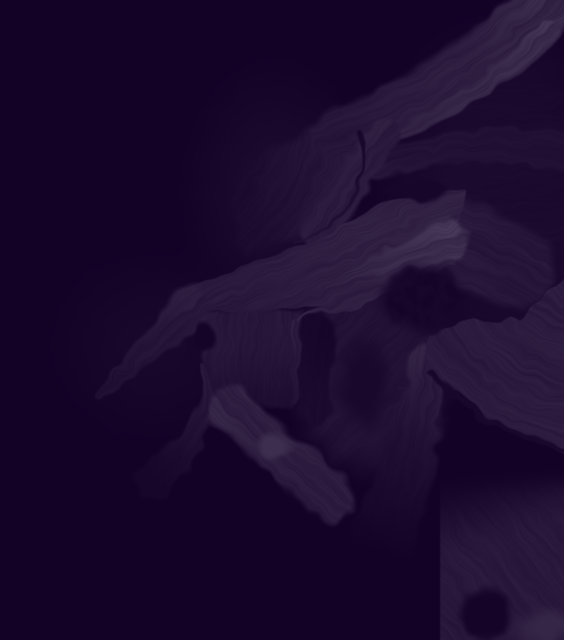
This background is drawn by a Shadertoy shader. Its source:

```glsl
// Dim violet folds of thick brushed paint sweeping across a near-black ground.
#define GROUND vec3(0.075, 0.002, 0.148)
#define PAINT vec3(0.24, 0.18, 0.31)
#define BRISTLE_DEPTH 0.25
#define BRISTLE_PITCH 1.5
#define EDGE_WOBBLE 1.2
#define EDGE_SOFT 0.18

vec2 p;      // wobbled position, in hundredths of the canvas height
float tone;  // 0 is ground, 1 is full paint

float hash(vec2 q) { return fract(sin(dot(q, vec2(127.1, 311.7))) * 43758.5); }

float noise(vec2 q) {
    vec2 i = floor(q), f = fract(q);
    f = f * f * (3.0 - 2.0 * f);
    return mix(mix(hash(i), hash(i + vec2(1, 0)), f.x),
               mix(hash(i + vec2(0, 1)), hash(i + vec2(1, 1)), f.x), f.y);
}

// Streak brightness: x runs along the bristles, y across them
float bristle(float x, float y) {
    vec2 q = vec2(0.07 * x, BRISTLE_PITCH * y);
    return 1.0 + BRISTLE_DEPTH * (noise(q) + noise(q * 2.7) - 1.0);
}

float grain(float angle) {
    float c = cos(angle), s = sin(angle);
    return bristle(c * p.x + s * p.y, c * p.y - s * p.x);
}

void lay(float value, float d, float soft) {
    tone = mix(tone, value, smoothstep(soft, -soft, d));
}

// Patch with eight corners, four in each matrix
void fill(float value, float soft, mat4x2 m, mat4x2 n) {
    float d = 1e5, s = 1.0;
    vec2 b = n[3];
    for (int i = 0; i < 8; i++) {
        vec2 a = i < 4 ? m[i % 4] : n[i % 4], e = b - a, w = p - a;
        vec2 q = w - e * clamp(dot(w, e) / dot(e, e), 0.0, 1.0);
        d = min(d, dot(q, q));
        bvec3 side = bvec3(p.y >= a.y, p.y < b.y, e.x * w.y > e.y * w.x);
        if (all(side) || all(not(side))) s = -s;
        b = a;
    }
    lay(value, s * sqrt(d), soft);
}

// Quadratic curve; ends holds start and end width, then start and end value
void stroke(mat3x2 k, vec4 ends) {
    vec2 a = k[0], u = k[1] - a, v = k[2] - k[1], chord = u + v, q, dir;
    float t = clamp(dot(p - a, chord) / dot(chord, chord), 0.0, 1.0);
    for (int i = 0; i < 6; i++) {
        dir = 2.0 * mix(u, v, t);
        q = p - a - t * (u + mix(u, v, t));
        t = clamp(t + dot(q, dir) / dot(dir, dir), 0.0, 1.0);
    }
    q = p - a - t * (u + mix(u, v, t));
    float across = (dir.x * q.y - dir.y * q.x) / length(dir);
    vec2 now = mix(ends.xz, ends.yw, t);
    lay(now.y * bristle(t * length(chord), across), length(q) - now.x, EDGE_SOFT + 0.12 * now.x);
}

// Ellipse given by centre and radii
void blob(vec4 e, float value, float soft) {
    lay(value, length((p - e.xy) / e.zw) - 1.0, soft);
}

void mainImage(out vec4 fragColor, in vec2 fragCoord) {
    vec2 raw = fragCoord / iResolution.xy * vec2(88.3, 100);
    float soft = max(EDGE_SOFT, 70.0 / iResolution.y);
    p = raw + EDGE_WOBBLE * (vec2(noise(raw * 0.5), noise(raw * 0.5 + 40.0)) - 0.5);
    tone = 0.0;

    // Faint halos and far streaks
    blob(vec4(43, 70, 10, 14), 0.2, 0.8);
    blob(vec4(24, 46, 11, 10), 0.13, 0.9);
    blob(vec4(80, 70, 17, 22), 0.2 * grain(0.1), 0.5);
    stroke(mat3x2(59, 74, 72, 79, 90, 76), vec4(2, 3, 0.4, 0.3));

    // Middle backdrop, right block and upper blade
    blob(vec4(58, 42, 12, 15), 0.36 * grain(0.8), 0.25);
    stroke(mat3x2(72, 62, 77, 60, 81, 58), vec4(7, 6, 0.5, 0.45));
    fill(mix(0.2, 0.48, smoothstep(36.0, 54.0, p.x)) * bristle(p.y, length(p - vec2(22, 83))), 0.9,
        mat4x2(38, 60, 36, 69, 39, 75, 49, 80), mat4x2(57, 83, 56, 75, 57, 71, 51, 64));

    // Long ribbon from the upper right corner, with its bend
    stroke(mat3x2(85, 99, 74, 87, 53, 79), vec4(5, 4, 0.8, 0.45));
    stroke(mat3x2(86, 95, 78, 86, 58, 77), vec4(2, 0.6, 1, 0.65));
    stroke(mat3x2(60, 79, 55, 72, 50, 64), vec4(2.5, 3, 0.6, 0.55));

    // Main sweep, its pale flank, crease and slit
    fill(mix(0.5, 0.66, smoothstep(30.0, 60.0, p.x)) * grain(0.42), soft,
        mat4x2(73, 70.5, 59, 68, 50, 63, 30, 55), mat4x2(24, 48, 32, 51.4, 55, 51.6, 71, 58.5));
    stroke(mat3x2(70, 62.5, 62, 60, 51, 55), vec4(3.3, 0.2, 1.05, 0.7));
    stroke(mat3x2(56, 79, 60, 68, 46, 62), vec4(0.4, 0.1, 0.15, 0.4));
    blob(vec4(65.7, 70.2, 4.8, 1.5), 0.1, 0.25);

    // Central slab, hollow and lit rim
    fill(mix(0.25, 0.46, smoothstep(35.0, 47.0, p.y)) * grain(1.5), 0.5,
        mat4x2(31, 51, 40, 52, 47, 51, 47, 44), mat4x2(46, 36, 40, 37, 33, 38, 32, 45));
    stroke(mat3x2(50, 48, 49, 43, 49.5, 36), vec4(3, 2.5, 0.1, 0.2));
    blob(vec4(57, 40, 3.5, 6), 0.15, 0.5);
    stroke(mat3x2(46, 49.5, 46.5, 43, 45.8, 37), vec4(0.6, 0.4, 0.65, 0.4));
    stroke(mat3x2(46.5, 49.8, 49, 51.8, 55, 51.8), vec4(0.2, 0.2, 1, 0.7));

    // Ragged left tail, dark spot and lower wedge
    stroke(mat3x2(30, 52, 24, 47, 16, 38), vec4(3.2, 0.8, 0.55, 0.3));
    blob(vec4(32, 47.5, 1.6, 2), 0.05, 0.3);
    stroke(mat3x2(32, 43, 34, 33, 24, 25), vec4(0.3, 3, 0.6, 0.1));

    // Lower band with a pale dab
    stroke(mat3x2(36, 36, 43, 30, 52, 22), vec4(3.5, 3.6, 0.7, 0.55));
    blob(vec4(42.8, 30.5, 2.5, 2), 1.0, 0.4);

    // Leg, broad fan and dark knot on the right
    stroke(mat3x2(67, 44, 66, 32, 59, 13), vec4(2.5, 5.5, 0.65, 0));
    fill(0.56 * bristle(p.x, length(p - vec2(93, 63))), soft,
        mat4x2(67, 48, 74, 50, 81, 50, 90, 58), mat4x2(90, 28.5, 79, 33, 71, 39, 67, 44));
    stroke(mat3x2(67.5, 42, 75, 33, 89, 29.5), vec4(0.4, 0.4, 0.15, 0.15));
    blob(vec4(66, 53.5, 6.5, 5), 0.04 + 0.1 * noise(p), 0.25);

    // Straight-edged panel in the lower right corner
    float behind = tone;
    tone = 0.04 + 0.46 * smoothstep(29.0, 15.0, raw.y + 0.3 * (80.0 - raw.x)) * grain(-0.9);
    blob(vec4(76, 4, 4, 4), 0.06, 0.3);
    blob(vec4(85.5, 2, 4, 2.4), 0.8, 0.6);
    float panel = smoothstep(-soft, soft, raw.x - 68.9) * smoothstep(28.0, 22.0, raw.y);
    tone = mix(behind, tone, panel);

    fragColor = vec4(mix(GROUND, PAINT, tone), 1.0);
}
```
